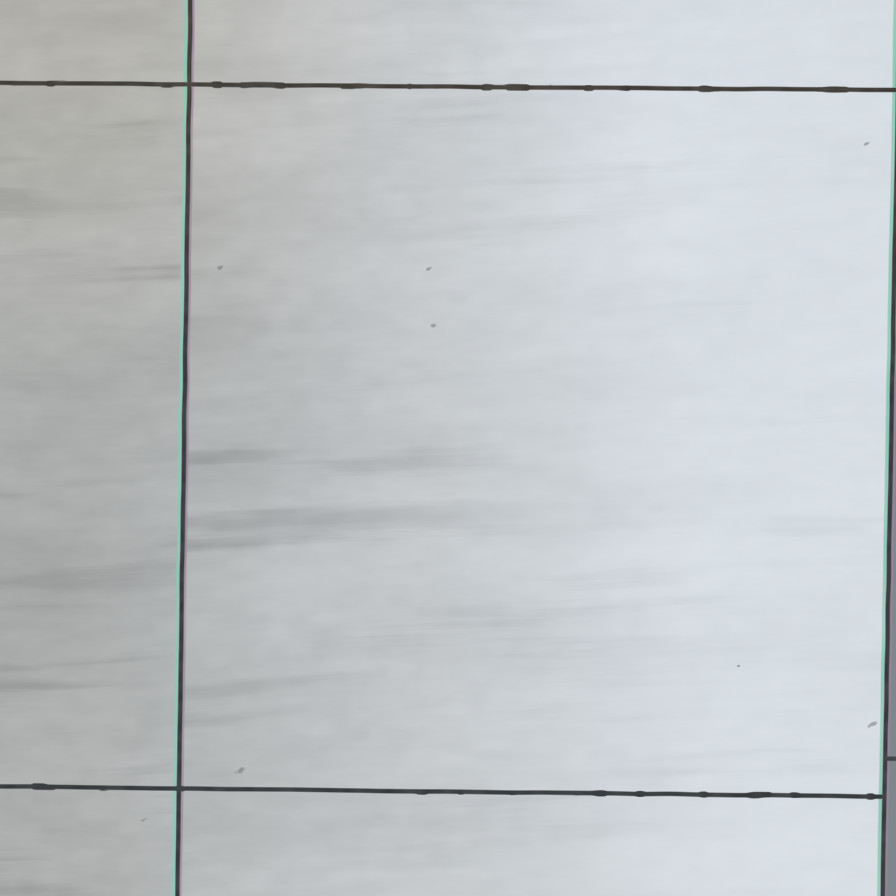
A three.js fragment shader for this texture:

```glsl
#define PITCH 0.786
#define JOINT_HALF 0.0024
#define SOFT 0.0011
#define FRINGE 0.0042
#define ROW_SHIFT 0.054
#define STREAK_DEPTH 0.055
#define GRAIN_DEPTH 0.035
#define SPECK_CELLS 9.0
#define SPECK_CHANCE 0.13

varying vec2 vUv;

const vec3 SHADE = vec3(0.665, 0.675, 0.672);
const vec3 MIDTONE = vec3(0.755, 0.770, 0.780);
const vec3 SHEEN = vec3(0.840, 0.866, 0.890);
const vec3 GROUT = vec3(0.235, 0.250, 0.260);
const vec3 MINT = vec3(0.560, 0.780, 0.710);
const vec3 MAUVE = vec3(0.610, 0.520, 0.610);

float hash(vec2 p) {
  vec3 q = fract(vec3(p.xyx) * 0.1031);
  q += dot(q, q.yzx + 33.33);
  return fract((q.x + q.y) * q.z);
}

float noise(vec2 p) {
  vec2 i = floor(p), f = fract(p);
  f = f * f * (3.0 - 2.0 * f);
  return mix(mix(hash(i), hash(i + vec2(1.0, 0.0)), f.x),
             mix(hash(i + vec2(0.0, 1.0)), hash(i + vec2(1.0)), f.x), f.y);
}

float fbm(vec2 p) {
  float sum = 0.0, amp = 0.5;
  for (int i = 0; i < 5; i++) {
    sum += amp * noise(p);
    p = mat2(1.6, 0.15, -0.15, 2.1) * p + 17.3;
    amp *= 0.5;
  }
  return sum;
}

// Canvas to tile coordinates, with slight perspective lean
vec2 tileSpace(vec2 uv) {
  vec2 p = vec2((uv.x - 0.198 - 0.0145 * uv.y) / (0.787 + 0.0045 * uv.y),
                (uv.y - 0.1224 + 0.0117 * uv.x) / (0.785 + 0.0037 * uv.x));
  p.y -= ROW_SHIFT * step(1.0, p.x);
  return p;
}

// Soft light falling from the right
vec3 lighting(vec2 uv) {
  float l = uv.x + 0.13 * (uv.y - 0.5) * smoothstep(0.2, 0.8, uv.x);
  l += 0.10 * (fbm(uv * vec2(3.0, 6.0)) - 0.5);
  vec3 c = mix(SHADE, MIDTONE, smoothstep(0.05, 0.48, l));
  c = mix(c, SHEEN, smoothstep(0.38, 0.82, l));
  float warm = smoothstep(0.45, 1.0, uv.y) * (1.0 - smoothstep(0.1, 0.6, uv.x));
  return c + warm * vec3(0.030, 0.016, -0.004);
}

// Horizontal stone veining and fine mottling
float stone(vec2 uv, vec2 tile) {
  vec2 p = uv + tile * vec2(3.7, 5.3);
  p.y -= 0.05 * p.x + 0.012 * noise(p * 5.0);
  float veins = smoothstep(0.52, 0.78, fbm(p * vec2(4.0, 38.0)));
  float patches = smoothstep(0.38, 0.68, fbm(p * vec2(3.0, 7.0) + 40.0));
  float grain = fbm(p * vec2(22.0, 75.0)) - 0.48;
  float mottle = fbm(p * vec2(45.0, 60.0) + 9.0) - 0.48;
  float cloud = fbm(p * vec2(4.0, 13.0) + 70.0) - 0.48;
  float fade = mix(1.0, 0.5, smoothstep(0.3, 0.9, uv.x));
  return fade * (GRAIN_DEPTH * (grain + mottle + 2.0 * cloud)
                 - STREAK_DEPTH * veins * (0.25 + patches));
}

// Sparse small pits
float specks(vec2 uv) {
  vec2 cell = floor(uv * SPECK_CELLS), f = fract(uv * SPECK_CELLS);
  vec2 centre = 0.2 + 0.6 * vec2(hash(cell + 3.1), hash(cell + 8.7));
  vec2 d = (f - centre) / SPECK_CELLS;
  d.y -= 0.4 * d.x;
  float size = mix(0.002, 0.0055, hash(cell + 21.0));
  float r = length(d * vec2(0.8, 1.4)) + 0.003 * (noise(uv * 260.0) - 0.5);
  return step(hash(cell + 50.0), SPECK_CHANCE) * (1.0 - smoothstep(size * 0.3, size, r));
}

float band(float d, float halfWidth) {
  return 1.0 - smoothstep(halfWidth - SOFT, halfWidth + SOFT, abs(d));
}

void main() {
  vec2 p = tileSpace(vUv);
  vec2 tile = floor(p);
  vec2 d = (p - floor(p + 0.5)) * PITCH;

  // Tile face
  vec3 col = lighting(vUv) + stone(vUv, tile);
  col += 0.012 * (hash(tile + 12.0) - 0.5);
  col = mix(col, vec3(0.50, 0.53, 0.55), step(1.0, p.x));
  col = mix(col, vec3(0.42, 0.43, 0.43), 0.5 * specks(vUv));

  // Worn joint edges
  float chip = 0.0012 * smoothstep(0.65, 0.9, noise(vUv * 70.0));
  float wobble = 0.0008 * (noise(vUv * 28.0) - 0.5);
  d += wobble;

  // Coloured fringes beside upright joints
  float strength = 0.65 + 0.35 * noise(vec2(3.0, vUv.y * 16.0));
  col = mix(col, MINT, strength * band(d.x + FRINGE, 0.0021));
  col = mix(col, MAUVE, 0.8 * strength * band(d.x - FRINGE * 0.8, 0.0016));

  // Dark joints, browner toward the top
  vec3 grout = GROUT + vec3(0.04, 0.01, -0.02) * smoothstep(0.5, 1.0, vUv.y);
  grout += 0.06 * (noise(vUv * 90.0) - 0.5);
  float joint = max(band(d.x, JOINT_HALF), band(d.y, JOINT_HALF + chip));
  gl_FragColor = vec4(mix(col, grout, joint), 1.0);
}
```
